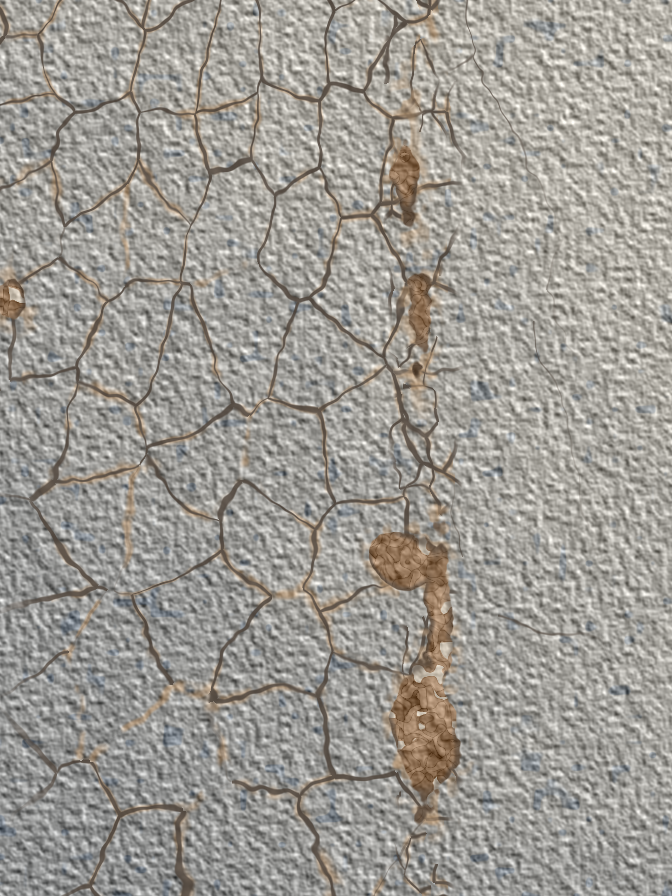
A WebGL 2 fragment shader for this texture:

```glsl
#version 300 es
precision highp float;
// Worn asphalt broken into plates: warped Voronoi borders form the cracks,
// embossed noise forms the gritty surface, and rough ellipses open potholes
// of brown gravel along a belt. Lengths are in units of canvas height.

#define PLATE_SCALE vec2(11.5, 9.0)
#define CRUMB_SCALE vec2(30.0, 16.0)
#define LONG_SCALE vec2(7.0, 3.6)
#define GRAIN_SCALE 165.0
#define GRAIN_CONTRAST 0.36
#define CRACK_WIDTH 0.0019
#define DUST_REACH 0.010
#define SHADE_GREY vec3(0.555, 0.56, 0.56)
#define SUN_GREY vec3(0.70, 0.685, 0.65)
#define DUST_TAN vec3(0.70, 0.58, 0.45)
#define SOIL_BROWN vec3(0.61, 0.49, 0.38)
#define CRACK_DARK vec3(0.29, 0.25, 0.215)

uniform vec2 u_resolution;
out vec4 fragColor;

float hash(vec2 p) {
  vec3 q = fract(vec3(p.xyx) * 0.1031);
  q += dot(q, q.yzx + 33.33);
  return fract((q.x + q.y) * q.z);
}

vec2 hash2(vec2 p) { return vec2(hash(p), hash(p + 71.7)); }

float noise(vec2 p) {
  vec2 i = floor(p), f = fract(p);
  f = f * f * (3.0 - 2.0 * f);
  return mix(mix(hash(i), hash(i + vec2(1, 0)), f.x),
             mix(hash(i + vec2(0, 1)), hash(i + vec2(1, 1)), f.x), f.y);
}

float fbm(vec2 p) {
  float sum = 0.0, gain = 0.53;
  for (int i = 0; i < 4; i++) {
    sum += gain * noise(p);
    p = mat2(1.6, 1.2, -1.2, 1.6) * p + 7.3;
    gain *= 0.5;
  }
  return sum;
}

// x: distance to the nearest border, y: random per border, z: random per cell
vec3 voronoi(vec2 p) {
  vec2 base = floor(p), home = vec2(0), toHome = vec2(9);
  for (int k = 0; k < 9; k++) {
    vec2 id = base + vec2(k % 3 - 1, k / 3 - 1);
    vec2 r = id + 0.1 + 0.8 * hash2(id) - p;
    if (dot(r, r) < dot(toHome, toHome)) { toHome = r; home = id; }
  }
  vec3 found = vec3(9.0, 0.0, hash(home + 3.7));
  for (int k = 0; k < 25; k++) {
    vec2 id = home + vec2(k % 5 - 2, k / 5 - 2);
    if (id == home) continue;
    vec2 r = id + 0.1 + 0.8 * hash2(id) - p;
    float d = dot(0.5 * (toHome + r), normalize(r - toHome));
    if (d < found.x) found.xy = vec2(d, hash(id + home + 40.3));
  }
  return found;
}

// Slope of the noise along the light direction
float emboss(vec2 p) {
  vec2 light = vec2(0.24, 0.30);
  return noise(p + light) - noise(p - light);
}

// Rough signed distance to the potholes, stored as centre and half size
float potholes(vec2 p) {
  const vec4 holes[6] = vec4[6](
    vec4(0.477, 0.18, 0.036, 0.085), vec4(0.450, 0.378, 0.036, 0.032),
    vec4(0.488, 0.29, 0.010, 0.075), vec4(0.453, 0.82, 0.010, 0.055),
    vec4(0.469, 0.648, 0.007, 0.035), vec4(0.012, 0.668, 0.018, 0.026));
  float d = 1.0;
  for (int i = 0; i < 6; i++) {
    vec4 h = holes[i];
    d = min(d, (length((p - h.xy) / h.zw) - 1.0) * min(h.z, h.w));
  }
  return d + 0.030 * (fbm(p * 26.0) - 0.5);
}

float line(float d, float width, float px) {
  return 1.0 - smoothstep(width - px, width + px, d);
}

void main() {
  float px = 1.0 / u_resolution.y;
  vec2 p = gl_FragCoord.xy * px;
  vec2 wobble = vec2(fbm(p * 13.0), fbm(p * 13.0 + 31.0)) - 0.5;
  vec2 jitter = vec2(noise(p * 75.0), noise(p * 75.0 + 17.0)) - 0.5;
  vec2 w = p + 0.034 * wobble + 0.005 * jitter;
  float patches = fbm(p * 9.0 + 5.0);

  // Gritty surface, sunlit towards the upper right
  float sun = smoothstep(-0.1, 1.25, 0.75 * p.y + 0.75 * p.x + 0.4 * (patches - 0.5));
  vec3 color = mix(SHADE_GREY, SUN_GREY, sun);
  float grit = emboss(p * GRAIN_SCALE) + 0.55 * emboss(p * GRAIN_SCALE * 1.9 + 9.0);
  float stone = noise(p * 95.0 + 50.0);
  color += GRAIN_CONTRAST * grit + 0.09 * (stone - 0.5);
  color -= vec3(0.13, 0.10, 0.06) * smoothstep(0.80, 0.92, noise(p * 70.0 + 3.0));

  // Three crack families: plates, crumbs in the belt, long lines on the right
  float lean = mix(0.18, -0.05, smoothstep(0.1, 0.45, p.x));
  vec3 plate = voronoi(vec2(w.x - lean * (w.y - 0.5), w.y) * PLATE_SCALE);
  vec3 crumb = voronoi((w + vec2(0.04 * w.y, 0.0)) * CRUMB_SCALE);
  vec3 far = voronoi((w + vec2(0.2 * w.y, 0.0)) * LONG_SCALE + 4.0);
  float broken = 1.0 - smoothstep(0.500, 0.515, w.x);
  broken *= smoothstep(-0.02, 0.06, p.x + 0.12 * (p.y - 0.3) + 0.06 * (patches - 0.5));
  float belt = 1.0 - smoothstep(0.025, 0.035, abs(w.x - 0.478 + 0.02 * w.y));
  float kept = step(0.52, far.y) * smoothstep(0.49, 0.52, w.x);
  kept *= 1.0 - smoothstep(0.64, 0.72, p.x + 0.1 * p.y);
  float plateDist = plate.x / 10.0, crumbDist = crumb.x / 22.0;
  float width = CRACK_WIDTH * (0.45 + 0.7 * plate.y + 0.9 * (noise(p * 38.0) - 0.3));
  float crack = line(plateDist, width, px) * broken * smoothstep(0.04, 0.14, plate.y);
  crack = max(crack, line(crumbDist, width * 0.9, px) * belt * step(0.35, crumb.y));
  crack = max(crack, 0.75 * line(far.x / 5.0, 0.0011, px) * kept);

  // Tan dust lying beside the cracks and in the belt
  float nearCrack = mix(1.0, plateDist, broken);
  nearCrack = min(nearCrack, mix(1.0, crumbDist, belt * step(0.35, crumb.y)));
  float dust = 1.0 - smoothstep(0.001, DUST_REACH * (0.25 + patches), nearCrack);
  dust *= smoothstep(0.35, 0.65, noise(p * 32.0 + 12.0) * 0.6 + 0.4 * stone);
  color += 0.025 * (plate.z - 0.5) * broken;
  color = mix(color, DUST_TAN + 0.2 * grit, 0.75 * dust);
  color = mix(color, CRACK_DARK + 0.08 * stone, 0.9 * crack);

  // Potholes: soil, gravel, a few pale pebbles and a shadowed rim
  float hole = potholes(p);
  vec3 gravel = voronoi(p * 75.0 + 2.0 * jitter);
  vec3 soil = SOIL_BROWN + 0.40 * (fbm(p * 45.0) - 0.5) + 0.18 * grit;
  soil += 0.16 * (gravel.z - 0.5) - 0.10 * line(gravel.x, 0.08, 75.0 * px);
  float pebble = step(0.94, gravel.z) * smoothstep(0.06, 0.06 + 75.0 * px, gravel.x);
  soil = mix(soil, vec3(0.80, 0.76, 0.70) + 0.2 * grit, pebble);
  float rim = smoothstep(-0.008, -0.001, hole) * smoothstep(0.35, 0.65, noise(p * 22.0));
  soil = mix(soil, CRACK_DARK, 0.65 * rim);
  float spill = (1.0 - smoothstep(0.0, 0.018, hole)) * smoothstep(0.4, 0.7, stone);
  color = mix(color, DUST_TAN + 0.2 * grit, 0.6 * spill);
  color = mix(color, soil, line(hole, 0.0, px));

  fragColor = vec4(clamp(color, 0.0, 1.0), 1.0);
}
```
